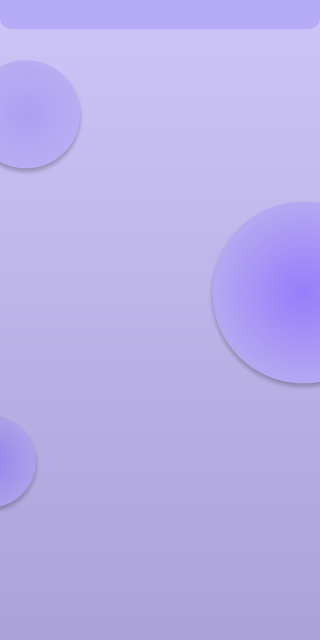
This background is drawn by a WebGL 2 fragment shader. Its source:

```glsl
#version 300 es
precision highp float;

uniform vec2 u_resolution;
out vec4 fragColor;

#define SKY_TOP vec3(0.805, 0.775, 0.968)
#define SKY_BOTTOM vec3(0.667, 0.635, 0.848)
#define BAR_COLOR vec3(0.712, 0.670, 0.965)
#define BAR_HEIGHT 0.091
#define BAR_CORNER 0.036
#define SHADOW_DROP 0.0104
#define SHADOW_BLUR 0.0145
#define SHADOW_ALPHA 0.25
#define DISC_COUNT 3

// Centre x, centre y, radius; the canvas is 1 wide and 2 high
const vec3 DISCS[DISC_COUNT] = vec3[](
    vec3(0.081, 1.643, 0.169),
    vec3(0.948, 1.086, 0.284),
    vec3(-0.032, 0.558, 0.144));

const vec3 CORES[DISC_COUNT] = vec3[](
    vec3(0.682, 0.622, 0.950),
    vec3(0.592, 0.490, 0.980),
    vec3(0.590, 0.515, 0.925));

const vec3 RIMS[DISC_COUNT] = vec3[](
    vec3(0.722, 0.682, 0.955),
    vec3(0.708, 0.660, 0.948),
    vec3(0.678, 0.630, 0.915));

float roundedBox(vec2 p, vec2 halfSize, float corner) {
    vec2 q = abs(p) - halfSize + corner;
    return length(max(q, 0.0)) + min(max(q.x, q.y), 0.0) - corner;
}

float coverage(float dist, float pixel) {
    return clamp(0.5 - dist / pixel, 0.0, 1.0);
}

void main() {
    float pixel = 2.0 / u_resolution.y;
    vec2 p = gl_FragCoord.xy * pixel;

    // Vertical backdrop
    vec3 color = mix(SKY_BOTTOM, SKY_TOP, p.y * 0.5);

    // Glowing discs, each over its soft drop shadow
    for (int i = 0; i < DISC_COUNT; i++) {
        vec2 offset = p - DISCS[i].xy;
        float radius = DISCS[i].z;
        float dist = length(offset);
        float shadowDist = length(offset + vec2(0.0, SHADOW_DROP)) - radius;
        float shadow = 1.0 - smoothstep(-SHADOW_BLUR, SHADOW_BLUR, shadowDist);
        color *= 1.0 - SHADOW_ALPHA * shadow;

        vec3 glow = mix(CORES[i], RIMS[i], min(dist / radius, 1.0));
        color = mix(color, glow, coverage(dist - radius, pixel));
    }

    // Header bar with rounded lower corners
    float bar = roundedBox(p - vec2(0.5, 2.0), vec2(0.5, BAR_HEIGHT), BAR_CORNER);
    color = mix(color, BAR_COLOR, coverage(bar, pixel));

    fragColor = vec4(color, 1.0);
}
```
